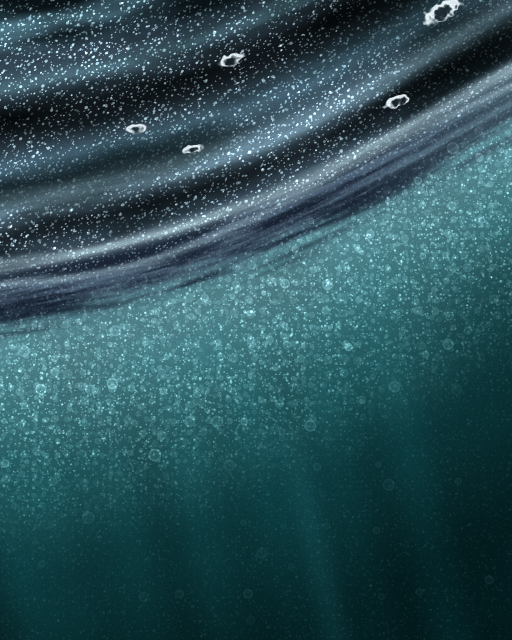
Reproduce this texture procedurally as a WebGL 1 fragment shader.

```glsl
precision highp float;
uniform vec2 u_resolution;

float hash(vec2 p) {
  vec3 q = fract(vec3(p.xyx) * 0.1031);
  q += dot(q, q.yzx + 33.33);
  return fract((q.x + q.y) * q.z);
}

float noise(vec2 p) {
  vec2 i = floor(p), f = fract(p);
  f = f * f * (3.0 - 2.0 * f);
  return mix(mix(hash(i), hash(i + vec2(1.0, 0.0)), f.x),
             mix(hash(i + vec2(0.0, 1.0)), hash(i + 1.0), f.x), f.y);
}

float fbm(vec2 p) {
  float sum = 0.0, amp = 0.5;
  for (int i = 0; i < 4; i++) {
    sum += amp * noise(p);
    p = p * 2.03 + 17.0;
    amp *= 0.5;
  }
  return sum;
}

float bell(float x, float centre, float width) {
  float t = (x - centre) / width;
  return exp(-t * t);
}

// Height of the bright fold of the surface
float foldHeight(float x) {
  return 0.581 + 0.37 * x - 0.044 * sin(4.363 * x);
}

// One bubble per cell; ring = 1 leaves only a bright rim and a faint fill
float bubbles(vec2 p, float scale, float radius, float density, float ring) {
  vec2 cell = floor(p * scale);
  float seed = hash(cell + scale);
  float r = radius * (0.45 + 0.55 * hash(cell + 41.7));
  vec2 centre = r + (1.0 - 2.0 * r) * vec2(hash(cell + 7.3), hash(cell + 91.1));
  float dist = length(fract(p * scale) - centre);
  float edge = 0.8 * scale / u_resolution.y;
  float disc = 1.0 - smoothstep(r - edge, r + edge, dist);
  float fill = mix(1.0, 0.35 + 0.65 * smoothstep(0.5 * r, r, dist), ring);
  return disc * fill * step(seed, density) * (0.4 + 0.6 * hash(cell + 5.9));
}

// Flat air pocket: x is a dark core, y a broken bright rim
vec2 airPocket(vec2 p, vec2 centre, vec2 size, float tilt) {
  vec2 q = p - centre;
  q = vec2(q.x * cos(tilt) + q.y * sin(tilt), q.y * cos(tilt) - q.x * sin(tilt)) / size;
  float r = length(q) + 0.5 * (noise(p * 160.0) - 0.5);
  float body = 1.0 - smoothstep(0.8, 1.1, r);
  float rim = body * smoothstep(0.25, 0.75, r + 0.35 * q.y + 0.4 * (noise(p * 220.0) - 0.5));
  return vec2(body, rim);
}

void main() {
  vec2 p = gl_FragCoord.xy / u_resolution.y;
  float d = p.y - foldHeight(p.x);
  float depth = -d;
  vec2 along = vec2(p.x + 0.4 * d, d);
  float streak = fbm(along * vec2(7.0, 75.0));
  float swell = fbm(along * vec2(4.0, 17.0) + 3.0);
  float cloud = fbm(p * 9.0);

  // Water body, bright below the surface and dark at depth
  float e = depth + 0.07 * (cloud - 0.5);
  vec3 water = mix(vec3(0.33, 0.53, 0.565), vec3(0.25, 0.46, 0.49), smoothstep(0.1, 0.23, e));
  water = mix(water, vec3(0.115, 0.315, 0.335), smoothstep(0.18, 0.36, e));
  water = mix(water, vec3(0.04, 0.205, 0.22), smoothstep(0.32, 0.5, e));
  water = mix(water, vec3(0.01, 0.115, 0.125), smoothstep(0.46, 0.75, e));
  water *= 0.86 + 0.28 * cloud;

  // Slanted light shafts
  float shaftX = p.x + 0.22 * p.y;
  float shafts = noise(vec2(shaftX * 17.0, p.y * 1.5)) - 0.5;
  water *= 1.0 + 0.3 * shafts * smoothstep(0.2, 0.4, depth);
  water += vec3(0.02, 0.055, 0.06) * bell(shaftX, 0.525, 0.025) * smoothstep(0.42, 0.2, p.y);

  // Underside of the surface: parallel swells
  vec3 surface = mix(vec3(0.035, 0.07, 0.085), vec3(0.2, 0.27, 0.32), smoothstep(0.25, 0.7, swell));
  float w = d + 0.025 * (swell - 0.5);
  surface += vec3(0.22, 0.27, 0.29) * bell(w, 0.092, 0.022) * (0.5 + streak);
  surface += vec3(0.1, 0.15, 0.17) * bell(w, 0.155, 0.03);
  surface *= 1.0 - 0.5 * bell(w, 0.05, 0.018);
  surface *= 1.0 - 0.65 * bell(w, 0.225, 0.04);
  surface += vec3(0.13, 0.19, 0.2) * bell(w, 0.285, 0.016) * (0.4 + streak);
  surface += vec3(0.14, 0.24, 0.25) * smoothstep(0.31, 0.4, w) * smoothstep(0.3, 0.65, swell);

  // Violet shade under the fold, melting into the water
  vec3 shade = mix(vec3(0.09, 0.13, 0.19), vec3(0.3, 0.38, 0.46), smoothstep(0.35, 0.72, streak));
  shade = mix(shade, vec3(0.33, 0.44, 0.49), 0.5 * smoothstep(0.5, 0.8, p.x));
  surface = mix(shade, surface, smoothstep(-0.01, 0.025, d));
  float melt = smoothstep(0.055, 0.12, depth + 0.07 * (streak - 0.5));
  vec3 color = mix(surface, water, melt);

  // Bright fold with fine strands
  float strand = 0.45 + 0.9 * streak;
  float fold = bell(d, 0.0, 0.011) + 0.55 * bell(d, -0.025 - 0.012 * sin(p.x * 8.0), 0.007);
  color = mix(color, vec3(0.62, 0.73, 0.77), clamp(fold * strand * 0.85, 0.0, 0.9));

  // Drifting bubbles, thickest just below the surface
  float haze = smoothstep(0.03, 0.13, depth) * (1.0 - smoothstep(0.2, 0.5, depth));
  float below = smoothstep(-0.02, 0.05, depth);
  float drift = 0.0;
  for (int i = 0; i < 4; i++) {
    float k = float(i);
    vec2 q = p + 3.7 * k;
    drift += 0.3 * haze * bubbles(q, 42.0 + 17.0 * k, 0.3, 0.5, 0.6);
    drift += (0.1 + 0.5 * haze) * below * bubbles(q, 85.0 + 21.0 * k, 0.19, 0.32, 0.0);
  }
  drift += (0.12 + 0.4 * haze) * below * bubbles(p, 19.0, 0.19, 0.3, 1.0);
  color += vec3(0.5, 0.6, 0.61) * drift;

  // Tilted glitter over the surface
  float above = smoothstep(-0.09, 0.03, d);
  vec2 tilted = vec2(0.8 * p.x + 0.6 * p.y, 1.25 * (0.8 * p.y - 0.6 * p.x)) + 5.0;
  float glitter = 0.0;
  for (int i = 0; i < 4; i++) {
    float k = float(i);
    glitter += bubbles(tilted + 2.3 * k, 72.0 + 23.0 * k, 0.22, 0.36, 0.0);
  }
  float patches = 0.35 + 0.9 * smoothstep(0.3, 0.65, swell) + 0.4 * smoothstep(0.2, 0.35, d);
  color += vec3(0.5, 0.57, 0.59) * glitter * above * patches * 0.8;

  // Larger pockets of air
  vec2 air = airPocket(p, vec2(0.361, 0.906), vec2(0.02, 0.010), 0.35);
  air = max(air, airPocket(p, vec2(0.212, 0.799), vec2(0.017, 0.008), 0.2));
  air = max(air, airPocket(p, vec2(0.300, 0.767), vec2(0.016, 0.007), 0.2));
  air = max(air, airPocket(p, vec2(0.690, 0.982), vec2(0.031, 0.014), 0.5));
  air = max(air, airPocket(p, vec2(0.620, 0.842), vec2(0.022, 0.009), 0.35));
  color = mix(color, vec3(0.1, 0.14, 0.17), 0.7 * air.x);
  color = mix(color, vec3(0.88, 0.93, 0.95), air.y);

  color *= 0.95 + 0.1 * hash(floor(p * 512.0));
  gl_FragColor = vec4(clamp(color, 0.0, 1.0), 1.0);
}
```
